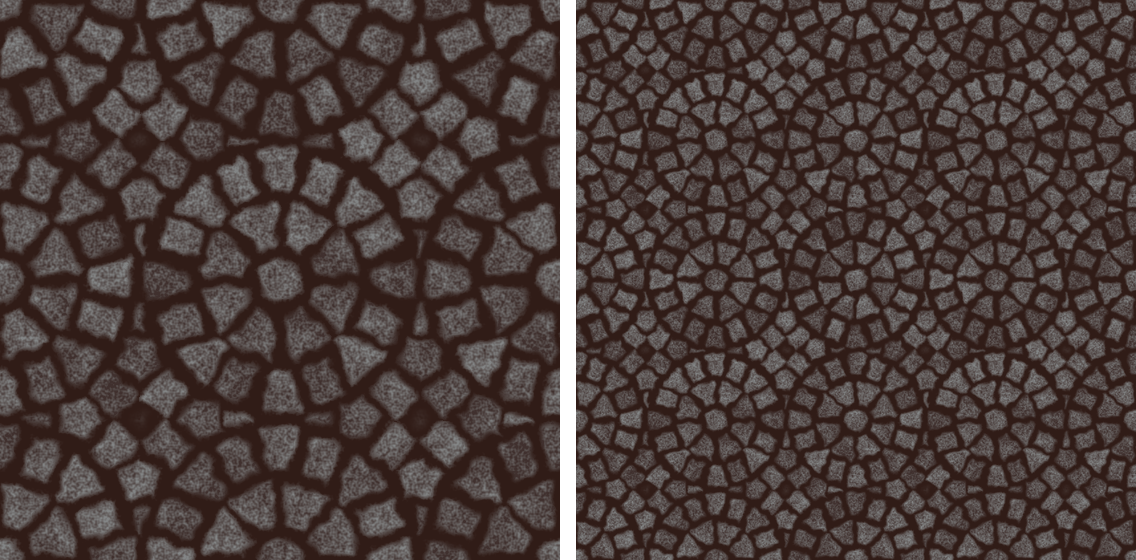
Left: one tile. Right: repeated 2 by 2.
Reproduce this pattern procedurally as a WebGL 1 fragment shader.

```glsl
precision highp float;

uniform vec2 u_resolution;

const float TAU = 6.2831853;
const float REPEATS = 2.0;
const vec3 GROUT = vec3(0.19, 0.11, 0.09);
const vec3 BROWN_STONE = vec3(0.25, 0.19, 0.18);
const vec3 GREY_STONE = vec3(0.48, 0.48, 0.48);

float hash(vec2 p) {
  vec3 h = fract(vec3(p.xyx) * 0.1031);
  h += dot(h, h.yzx + 33.33);
  return fract((h.x + h.y) * h.z);
}

vec2 rotate(vec2 p, float angle) {
  float c = cos(angle), s = sin(angle);
  return vec2(c * p.x + s * p.y, c * p.y - s * p.x);
}

float gradientDot(vec2 corner, vec2 offset, float period, float seed) {
  float angle = TAU * hash(mod(corner, period) + seed);
  return dot(vec2(cos(angle), sin(angle)), offset);
}

// Gradient noise that wraps after a whole number of lattice cells
float noise(vec2 uv, float period, float seed) {
  vec2 i = floor(uv * period), f = fract(uv * period);
  vec2 w = f * f * f * (f * (f * 6.0 - 15.0) + 10.0);
  vec2 e = vec2(1.0, 0.0);
  float low = mix(gradientDot(i, f, period, seed),
                  gradientDot(i + e.xy, f - e.xy, period, seed), w.x);
  float high = mix(gradientDot(i + e.yx, f - e.yx, period, seed),
                   gradientDot(i + e.xx, f - e.xx, period, seed), w.x);
  return mix(low, high, w.y);
}

// Trapezoid along x: half widths at both ends, half length
float trapezoid(vec2 p, float inner, float outer, float halfLength) {
  p = vec2(abs(p.y), p.x);
  vec2 k1 = vec2(outer, halfLength);
  vec2 k2 = vec2(outer - inner, 2.0 * halfLength);
  vec2 ca = vec2(p.x - min(p.x, p.y < 0.0 ? inner : outer), abs(p.y) - halfLength);
  vec2 cb = p - k1 + k2 * clamp(dot(k1 - p, k2) / dot(k2, k2), 0.0, 1.0);
  float side = (cb.x < 0.0 && ca.y < 0.0) ? -1.0 : 1.0;
  return side * sqrt(min(dot(ca, ca), dot(cb, cb)));
}

// Pentagon with one corner towards negative x
float pentagon(vec2 p, float apothem) {
  float d = -1.0;
  for (int i = 0; i < 5; i++) {
    d = max(d, rotate(p, TAU * float(i) / 5.0).x - apothem);
  }
  return d;
}

// Local frame of the nearest stone on a ring, slightly jittered; z is its id
vec3 ringFrame(vec2 p, vec2 cell, float count, float phase, float radius, float kind) {
  float sector = floor(atan(p.y, p.x) * count / TAU - phase + 0.5);
  float id = hash(cell * 17.0 + vec2(mod(sector, count) * 3.0, kind * 11.0));
  vec2 local = rotate(p, (sector + phase) * TAU / count) - vec2(radius, 0.0);
  local += 0.014 * (vec2(id, fract(id * 57.0)) - 0.5);
  return vec3(rotate(local, 0.24 * (fract(id * 91.0) - 0.5)), id);
}

// Ring of rounded trapezoids; size = inner, outer, half length, rounding
vec2 stoneRing(vec2 p, vec2 cell, float count, float phase, float radius, float kind, vec4 size) {
  vec3 f = ringFrame(p, cell, count, phase, radius, kind);
  return vec2(trapezoid(f.xy, size.x, size.y, size.z) - size.w, f.z);
}

vec2 nearest(vec2 a, vec2 b) {
  return a.x < b.x ? a : b;
}

// Rings around the round stone
vec2 rosette(vec2 p, vec2 cell) {
  vec2 s = vec2(length(p) - 0.083, hash(cell * 17.0 + 5.0));
  s = nearest(s, stoneRing(p, cell, 8.0, 0.5, 0.198, 1.0, vec4(0.018, 0.070, 0.060, 0.020)));
  s = nearest(s, stoneRing(p, cell, 4.0, 0.0, 0.398, 2.0, vec4(0.022, 0.057, 0.062, 0.020)));
  s = nearest(s, stoneRing(p, cell, 8.0, 0.5, 0.388, 3.0, vec4(0.036, 0.039, 0.057, 0.020)));
  return nearest(s, stoneRing(p, cell, 4.0, 0.5, 0.377, 4.0, vec4(0.006, 0.066, 0.066, 0.020)));
}

// Cross around the dark diamond, with pentagons and slivers
vec2 crossGroup(vec2 p, vec2 cell) {
  vec2 s = stoneRing(p, cell, 4.0, 0.5, 0.132, 5.0, vec4(0.045, 0.038, 0.056, 0.020));
  s = nearest(s, stoneRing(p, cell, 4.0, 0.0, 0.363, 6.0, vec4(0.018, 0.001, 0.045, 0.009)));
  vec3 f = ringFrame(p, cell, 4.0, 0.0, 0.216, 7.0);
  return nearest(s, vec2(pentagon(f.xy, 0.050) - 0.020, f.z));
}

void main() {
  vec2 uv = gl_FragCoord.xy / u_resolution;

  // Uneven outlines
  vec2 wobble = vec2(noise(uv, 36.0, 3.0), noise(uv, 36.0, 71.0));
  vec2 g = uv * REPEATS + 0.022 * wobble;
  vec2 p = fract(g + 0.5) - 0.5;
  vec2 q = fract(g) - 0.5;
  vec2 stone = nearest(rosette(p, mod(floor(g + 0.5), REPEATS)),
                       crossGroup(q, mod(floor(g), REPEATS)));

  // Mottled, speckled stone with its own tint
  float mottle = noise(uv, 22.0, 13.0) + 0.8 * noise(uv, 56.0, 29.0);
  float speckle = 0.8 * noise(uv, 115.0, 41.0) + noise(uv, 211.0, 53.0);
  float tone = 0.50 + 0.45 * (stone.y - 0.5) + 0.38 * mottle + 0.62 * speckle;
  vec3 stoneColor = mix(BROWN_STONE, GREY_STONE, clamp(tone, 0.0, 1.15));

  // Soft worn edges and a faint spot inside the diamond
  float cover = 1.0 - smoothstep(-0.017, 0.007, stone.x + 0.009 * speckle);
  float spot = 0.22 * (1.0 - smoothstep(0.0, 0.045, length(q)));
  gl_FragColor = vec4(mix(GROUT, stoneColor, max(cover, spot)), 1.0);
}
```
